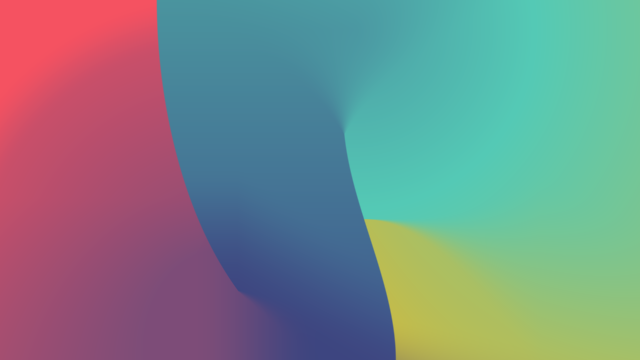
This background is drawn by a WebGL 1 fragment shader. Its source:

```glsl
precision highp float;

uniform vec2 u_resolution;

const vec2 ASPECT = vec2(1.78, 1.0);
const vec3 NAVY = vec3(0.24, 0.27, 0.50);
const vec3 TEAL = vec3(0.33, 0.79, 0.71);

// Antialiased or blurred step across a boundary
float softStep(float d, float width) {
  return smoothstep(-width, width, d);
}

// Red corner fading through rose to purple, then navy along the bottom
vec3 roseSheet(vec2 uv) {
  float q = length((uv - vec2(0.339, 0.209)) * ASPECT);
  q -= 0.65 * max(0.45 - uv.y, 0.0);
  vec3 col = mix(vec3(0.49, 0.30, 0.47), vec3(0.80, 0.31, 0.41), clamp(q / 0.7, 0.0, 1.0));
  col = mix(col, vec3(0.96, 0.32, 0.38), smoothstep(0.66, 0.81, q));
  return mix(col, NAVY, smoothstep(0.3, 0.5, uv.x));
}

// Vertical blue ramp with a slanted navy shadow at its foot
vec3 blueSheet(vec2 uv) {
  vec3 col = mix(vec3(0.25, 0.34, 0.55), vec3(0.29, 0.58, 0.62), uv.y);
  float lift = uv.y - 0.193 + 1.2 * max(uv.x - 0.371, 0.0);
  return mix(NAVY, col, smoothstep(-0.05, 0.35, lift));
}

// Teal ring, cooler inside and warmer outside, over a yellow fold
vec3 tealSheet(vec2 uv, float px) {
  vec2 p = (uv - vec2(0.553, 0.919)) * ASPECT;
  float ring = length(vec2(max(p.x, 0.0), p.y)) - 0.505;
  float cool = clamp(-ring / 0.505, 0.0, 1.0);

  float dx = max(uv.x - 0.570, 0.0);
  float foldTop = 0.391 - 4.5 * dx * dx / (1.0 + 4.0 * dx);
  float fold = softStep(foldTop - uv.y, px + min(4.0 * dx * dx, 0.3));
  float warm = 0.65 * max(ring, 0.0) + 0.77 * exp(-2.5 * dx) * fold;

  vec3 col = mix(TEAL, vec3(0.30, 0.62, 0.65), cool);
  return mix(col, vec3(0.82, 0.73, 0.24), clamp(warm, 0.0, 1.0));
}

// Coverage of the rose sheet: crisp curve that opens into a blur below its tip
float roseMask(vec2 uv, float px) {
  float t = 1.0 - uv.y;
  float t2 = t * t;
  float crisp = softStep(0.245 + 0.165 * t2 + 0.07 * t2 * t2 * t2 - uv.x, px);
  float dx = uv.x - 0.371;
  float blurred = softStep(0.193 - dx - uv.y, px + 0.7 * max(dx, 0.0));
  return uv.y > 0.193 ? crisp : blurred;
}

// Coverage of the teal sheet: crisp S-curve that opens into a blur above its tip
float tealMask(vec2 uv, float px) {
  float s = clamp((0.628 - uv.y) / 0.628, 0.0, 1.0);
  float edge = 0.538 + 0.0805 * smoothstep(0.0, 1.0, s) + 0.035 * s * (1.0 - s) * (1.0 - s);
  float h = max(uv.y - 0.628, 0.0);
  return softStep(uv.x - edge, px + 0.35 * h + h * h);
}

void main() {
  vec2 uv = gl_FragCoord.xy / u_resolution;
  float px = 1.0 / u_resolution.x;
  vec3 col = mix(blueSheet(uv), tealSheet(uv, px), tealMask(uv, px));
  col = mix(col, roseSheet(uv), roseMask(uv, px));
  gl_FragColor = vec4(col, 1.0);
}
```
